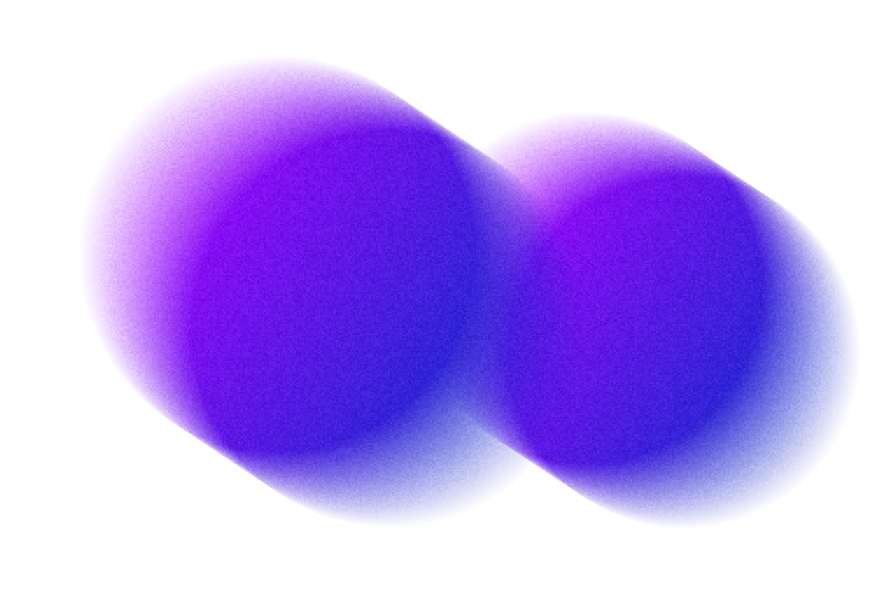
Give the GLSL for this background, as a Shadertoy shader.

```glsl
#define VIOLET vec3(0.62, 0.03, 0.98)
#define BLUE vec3(0.10, 0.16, 0.81)
#define PAPER vec3(1.0)
#define LARGE_RADIUS 0.3276
#define SMALL_RADIUS 0.2910
#define FADE_POWER 1.08
#define GRAIN_ROWS 346.0
#define GRAIN_AMOUNT 0.045

float hash(vec2 p) {
    vec3 q = fract(vec3(p.xyx) * 0.1031);
    q += dot(q, q.yzx + 33.33);
    return fract((q.x + q.y) * q.z);
}

// Fraction of the path from start to end during which a moving disc covers p
float sweptCoverage(vec2 p, vec2 start, vec2 end, float radius) {
    vec2 path = end - start;
    vec2 offset = p - start;
    float pathSq = dot(path, path);
    float middle = dot(offset, path) / pathSq;
    float disc = middle * middle - (dot(offset, offset) - radius * radius) / pathSq;
    float halfChord = sqrt(max(disc, 0.0));
    float covered = clamp(middle + halfChord, 0.0, 1.0)
                  - clamp(middle - halfChord, 0.0, 1.0);
    return pow(max(covered, 0.0), FADE_POWER);
}

// Violet to blue along the direction of travel
vec3 sweptColor(vec2 p, vec2 start, vec2 end, float radius) {
    float along = dot(p - 0.5 * (start + end), normalize(end - start)) / radius;
    return mix(VIOLET, BLUE, clamp(0.5 + 0.5 * along, 0.0, 1.0));
}

vec3 paintSweep(vec3 under, vec2 p, vec2 start, vec2 end, float radius) {
    return mix(under, sweptColor(p, start, end, radius),
               sweptCoverage(p, start, end, radius));
}

void mainImage(out vec4 fragColor, in vec2 fragCoord) {
    vec2 p = (fragCoord - 0.5 * iResolution.xy) / iResolution.y;

    // Small sweep behind, large sweep in front
    vec3 color = PAPER;
    color = paintSweep(color, p, vec2(0.2275, 0.026), vec2(0.391, -0.082), SMALL_RADIUS);
    color = paintSweep(color, p, vec2(-0.283, 0.082), vec2(-0.0945, -0.0435), LARGE_RADIUS);

    // Fine grain, only where there is ink
    vec2 cell = floor((p + 2.0) * GRAIN_ROWS);
    float grain = hash(cell) + hash(cell + 71.0) - 1.0;
    float ink = smoothstep(0.0, 0.3, 1.0 - color.g);
    color += grain * GRAIN_AMOUNT * ink;

    fragColor = vec4(clamp(color, 0.0, 1.0), 1.0);
}
```
